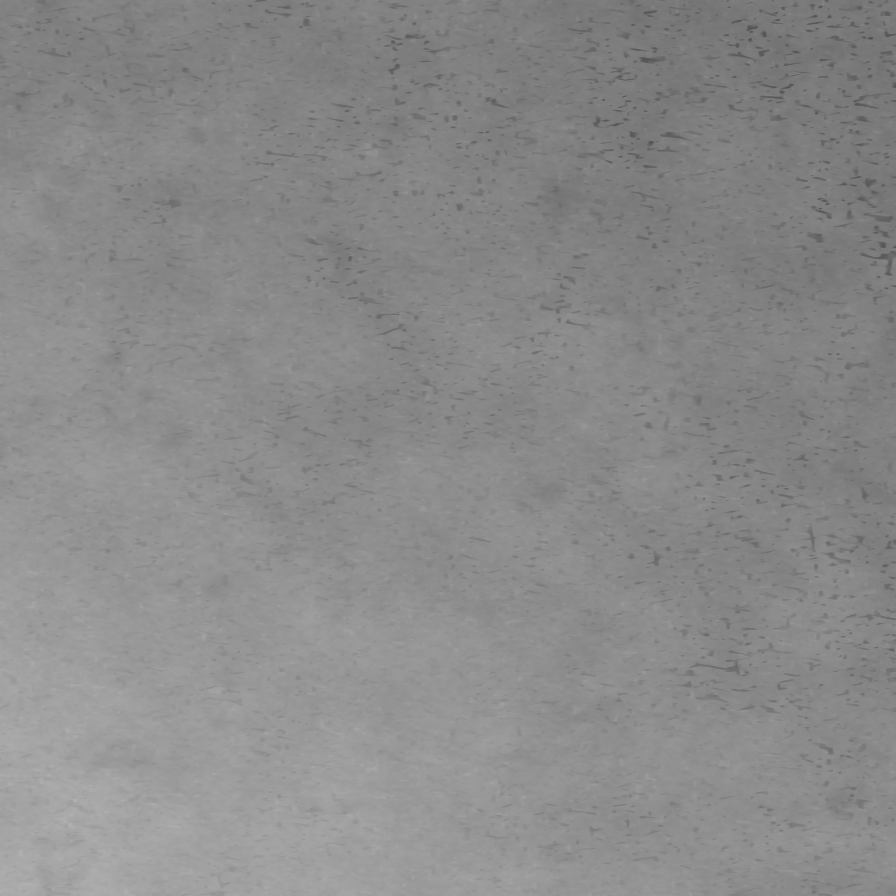
Reproduce this texture procedurally as a WebGL 2 fragment shader.

```glsl
#version 300 es
precision highp float;

uniform vec2 u_resolution;
out vec4 fragColor;

float hash(vec2 cell) {
    vec3 p = fract(cell.xyx * 0.1031);
    p += dot(p, p.yzx + 33.33);
    return fract((p.x + p.y) * p.z);
}

float valueNoise(vec2 p) {
    vec2 cell = floor(p);
    vec2 f = fract(p);
    vec2 w = f * f * (3.0 - 2.0 * f);
    float low = mix(hash(cell), hash(cell + vec2(1.0, 0.0)), w.x);
    float high = mix(hash(cell + vec2(0.0, 1.0)), hash(cell + vec2(1.0)), w.x);
    return mix(low, high, w.y);
}

vec2 rotate(vec2 p, float angle) {
    float c = cos(angle);
    float s = sin(angle);
    return vec2(c * p.x - s * p.y, s * p.x + c * p.y);
}

// Layered noise centred on zero; each octave is turned to hide the lattice
float fbm(vec2 p, int octaves, float gain) {
    float sum = 0.0;
    float amplitude = 1.0;
    for (int i = 0; i < octaves; i++) {
        sum += amplitude * (valueNoise(p) - 0.5);
        p = rotate(p, 0.65) * 2.03 + 17.3;
        amplitude *= gain;
    }
    return sum;
}

// Short flat flecks: the peaks of stretched noise
float flecks(vec2 p, vec2 frequency, float tilt, float threshold) {
    float n = valueNoise(rotate(p, tilt) * frequency + 51.7);
    return smoothstep(threshold, 1.0, n);
}

// Broad light falling off from the lower left corner
float lighting(vec2 uv) {
    float bottom = mix(0.650, 0.548, uv.x);
    float top = mix(0.515, 0.468, uv.x);
    float glow = 0.022 * exp(-9.0 * dot(uv, uv * vec2(0.5, 1.6)));
    return mix(bottom, top, uv.y) + glow;
}

void main() {
    vec2 uv = gl_FragCoord.xy / u_resolution;
    vec2 p = gl_FragCoord.xy / u_resolution.y;
    float shade = lighting(uv);

    // Soft mottling and scattered darker smudges
    float mottle = fbm(p * vec2(11.0, 13.0) + 4.0, 4, 0.62);
    float smudge = fbm(p * vec2(16.0, 20.0) + 39.0, 3, 0.5);
    shade += 0.036 * mottle;
    shade -= 0.045 * smoothstep(0.22, 0.75, smudge);

    // Fine fibrous grain
    vec2 warped = p + 0.004 * vec2(valueNoise(p * 45.0), valueNoise(p * 45.0 + 80.0));
    shade += 0.024 * (valueNoise(rotate(warped, 0.12) * vec2(120.0, 230.0)) - 0.5);
    shade += 0.016 * (valueNoise(rotate(p, -0.2) * vec2(260.0, 380.0)) - 0.5);

    // Dark flecks gather in patches and thicken towards the upper right
    float corner = smoothstep(0.3, 1.8, uv.x + uv.y);
    float patches = smoothstep(-0.4, 0.5, fbm(p * 13.0 + 71.0, 2, 0.6) - 0.3 * mottle);
    float strength = mix(0.05, 0.15, corner) * mix(0.3, 1.0, patches);
    float dark = flecks(warped, vec2(95.0, 250.0), 0.14, 0.74);
    dark = max(dark, flecks(warped + 3.1, vec2(120.0, 270.0), -0.18, 0.76));
    shade -= strength * dark;

    // Sparse pale flecks
    shade += 0.03 * flecks(warped + 7.7, vec2(110.0, 210.0), 0.05, 0.82);

    fragColor = vec4(vec3(shade), 1.0);
}
```
